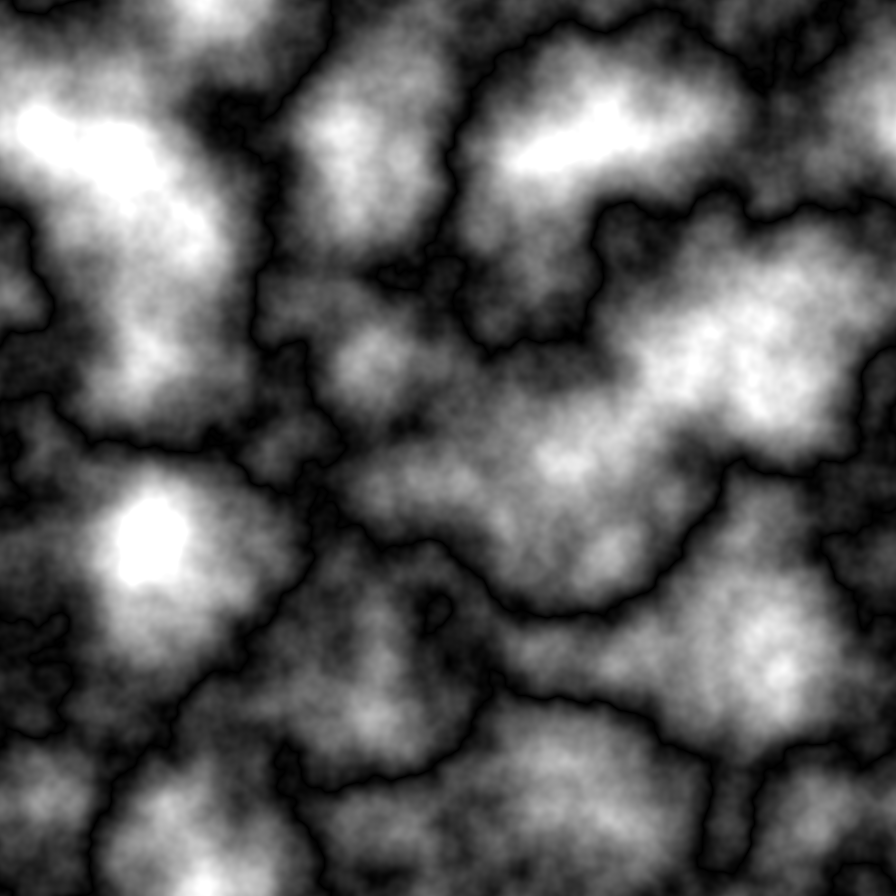
Write a Shadertoy shader that draws this texture.

```glsl
// Cloudy grey turbulence cut by thin dark creases.
// Octaves of wrapping gradient noise are summed as signed values; the absolute
// value of the sum folds every zero crossing into a crease.

// Integer hash of a lattice cell, giving a unit gradient
vec2 cellGradient(ivec2 cell, int octave) {
    uvec2 c = uvec2(cell);
    uint h = c.x * 1597334677u ^ c.y * 3812015801u ^ uint(octave + 3) * 2798796415u;
    h = (h ^ (h >> 16)) * 2146121005u;
    h = (h ^ (h >> 15)) * 2221713035u;
    h ^= h >> 16;
    float angle = 6.2831853 * float(h & 65535u) / 65536.0;
    return vec2(cos(angle), sin(angle));
}

float cornerRamp(ivec2 cell, ivec2 corner, vec2 local, int period, int octave) {
    ivec2 wrapped = (cell + corner) % period;
    return dot(cellGradient(wrapped, octave), local - vec2(corner));
}

// Signed gradient noise that repeats after a whole number of cells
float gradientNoise(vec2 p, int period, int octave) {
    p = mod(p, float(period));
    ivec2 cell = ivec2(floor(p));
    vec2 local = fract(p);
    vec2 fade = local * local * local * (local * (local * 6.0 - 15.0) + 10.0);
    float low = mix(cornerRamp(cell, ivec2(0, 0), local, period, octave),
                    cornerRamp(cell, ivec2(1, 0), local, period, octave), fade.x);
    float high = mix(cornerRamp(cell, ivec2(0, 1), local, period, octave),
                     cornerRamp(cell, ivec2(1, 1), local, period, octave), fade.x);
    return mix(low, high, fade.y);
}

void mainImage(out vec4 fragColor, in vec2 fragCoord) {
    vec2 uv = fragCoord / iResolution.xy;

    // Layers from broad clouds to fine grain, shifted so lattices do not align
    float height = 0.0;
    float amplitude = 1.0;
    int period = 3;
    for (int octave = 0; octave < 6; octave++) {
        vec2 shift = vec2(0.37, 0.61) * float(octave);
        height += amplitude * gradientNoise(uv * float(period) + shift, period, octave);
        amplitude *= 0.47;
        period *= 2;
    }

    // Fold into creases and let the brightest clouds clip to white
    float grey = min(abs(height) * 1.85, 1.0);
    fragColor = vec4(vec3(grey), 1.0);
}
```
